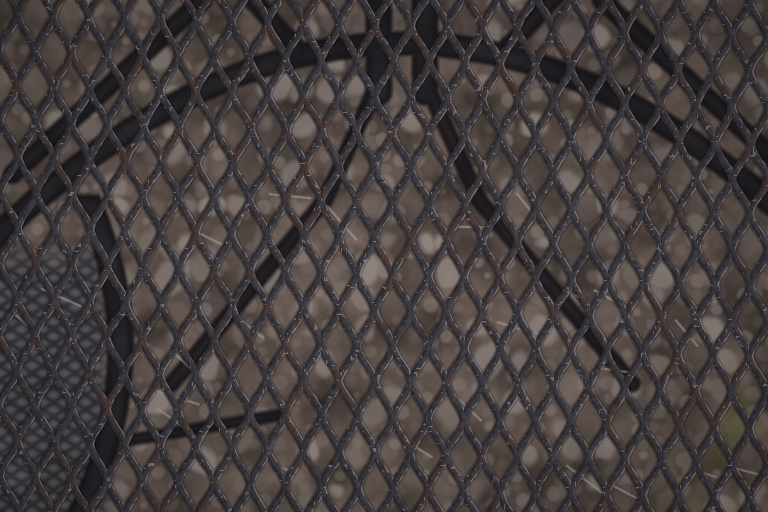
Reproduce this pattern procedurally as a Shadertoy shader.

```glsl
// Worn expanded-metal mesh over blurred gravel and dark curved table legs
#define ACROSS 21.5
#define DOWN 7.2
#define STRAND 0.0073
#define TILT 0.03
#define WOBBLE 0.005
#define METAL vec3(0.225, 0.215, 0.235)
#define RIM vec3(0.60, 0.56, 0.56)
#define RUST vec3(0.30, 0.21, 0.18)
#define EARTH vec3(0.32, 0.275, 0.255)
#define PEBBLE vec3(0.56, 0.52, 0.50)
#define IRON vec3(0.075, 0.07, 0.085)
#define MOSS vec3(0.27, 0.29, 0.12)

float hash(vec2 p) {
    vec3 q = fract(p.xyx * 0.1031);
    q += dot(q, q.yzx + 33.33);
    return fract((q.x + q.y) * q.z);
}

float noise(vec2 p) {
    vec2 i = floor(p), f = fract(p);
    f = f * f * (3.0 - 2.0 * f);
    return mix(mix(hash(i), hash(i + vec2(1, 0)), f.x),
               mix(hash(i + vec2(0, 1)), hash(i + vec2(1, 1)), f.x), f.y);
}

float fbm(vec2 p) {
    float sum = 0.0, gain = 0.5;
    for (int i = 0; i < 4; i++) {
        sum += gain * noise(p);
        p = p * 2.03 + 17.0;
        gain *= 0.5;
    }
    return sum;
}

float segment(vec2 p, vec2 a, vec2 b) {
    vec2 ab = b - a;
    return length(p - a - ab * clamp(dot(p - a, ab) / dot(ab, ab), 0.0, 1.0));
}

// Soft, out-of-focus stones scattered on a jittered grid
float pebbles(vec2 p) {
    vec2 cell = floor(p);
    float light = 0.0;
    for (int y = -1; y <= 1; y++)
    for (int x = -1; x <= 1; x++) {
        vec2 id = cell + vec2(x, y);
        vec2 center = id + 0.2 + 0.6 * vec2(hash(id), hash(id + 41.0));
        float radius = 0.2 + 0.35 * hash(id + 7.0);
        float bright = pow(hash(id + 23.0), 2.5);
        light = max(light, bright * smoothstep(radius + 0.15, radius - 0.15, length(p - center)));
    }
    return light;
}

vec3 ground(vec2 p) {
    vec3 col = EARTH * (0.55 + 0.95 * fbm(p * 14.0));
    float stones = max(pebbles(p * 17.0 + fbm(p * 9.0)), 0.6 * pebbles(p * 34.0 + 9.0));
    col = mix(col, PEBBLE, 0.85 * stones);
    float edge = smoothstep(0.4, 0.8, abs(p.x - 0.8)) * smoothstep(0.6, 0.1, p.y);
    return mix(col, MOSS, 0.8 * edge * smoothstep(0.5, 0.7, fbm(p * 9.0 + 4.0)));
}

// Arch, mirrored legs and braces, and the side post
float ironwork(vec2 p) {
    float dx = p.x - 0.785;
    vec2 m = vec2(abs(dx), p.y);
    float arch = abs(p.y - 0.915 + 0.6 * dx * dx) / sqrt(1.0 + 1.44 * dx * dx) - 0.024;
    float legs = min(segment(m, vec2(0.055, 0.82), vec2(0.15, 0.61)),
                     segment(m, vec2(0.15, 0.61), vec2(0.45, 0.25))) - 0.016;
    float braces = min(segment(m, vec2(0.39, 1.0), vec2(0.76, 0.66)),
                       segment(m, vec2(0.31, 1.02), vec2(0.2, 0.9))) - 0.019;
    float hub = segment(m, vec2(0.045, 1.05), vec2(0.045, 0.82)) - 0.026;
    float bend = p.y - 0.32;
    float post = max(abs(p.x - 0.235 + 0.75 * bend * bend) - 0.026, p.y - 0.62);
    float foot = segment(p, vec2(0.25, 0.14), vec2(0.55, 0.19)) - 0.012;
    return min(min(min(arch, legs), min(braces, hub)), min(post, foot));
}

// Pale stalks lying below the mesh
float straw(vec2 p, float px) {
    float cover = 0.0;
    for (int i = 0; i < 22; i++) {
        float k = float(i);
        vec2 a = vec2(1.5 * hash(vec2(k, 3.0)), 0.65 * hash(vec2(k, 8.0)));
        float angle = -0.9 + 0.9 * hash(vec2(k, 5.0));
        vec2 b = a + (0.03 + 0.06 * hash(vec2(k, 6.0))) * vec2(cos(angle), sin(angle));
        cover = max(cover, 1.0 - smoothstep(0.0008, 0.0018 + px, segment(p, a, b)));
    }
    return cover;
}

void mainImage(out vec4 fragColor, in vec2 fragCoord) {
    float px = 1.0 / iResolution.y;
    vec2 p = fragCoord * px;

    // Blurred scene below
    vec3 col = ground(p);
    float chair = smoothstep(0.23, 0.18, p.x) * smoothstep(0.56, 0.46, p.y);
    float weave = abs(sin(p.x * 75.0 + p.y * 110.0) * sin(p.x * 75.0 - p.y * 110.0));
    col = mix(col, mix(vec3(0.14, 0.15, 0.18), vec3(0.34, 0.34, 0.37), weave), 0.8 * chair);
    float iron = ironwork(p);
    vec3 ironColor = IRON + 0.09 * smoothstep(0.0, -0.02, iron) * fbm(p * 12.0);
    col = mix(col, ironColor, 0.95 * smoothstep(0.006, -0.006, iron));
    col = mix(col, RIM, 0.65 * straw(p, px));

    // Mesh: fold each diamond into a quarter holding one S-shaped strand
    vec2 period = vec2(iResolution.x * px / ACROSS, 1.0 / DOWN);
    vec2 w = p + vec2(0.0, TILT * p.x);
    w += WOBBLE * (vec2(noise(p * 7.0), noise(p * 7.0 + 31.0)) - 0.5);
    vec2 local = (fract(w / period) - 0.5) * period;
    vec2 q = abs(local);
    float phase = 6.28318 * q.y / period.y;
    float center = period.x * mix(0.25 + 0.25 * cos(phase), 0.5 - q.y / period.y, 0.4);
    float slope = period.x / period.y * mix(1.5708 * sin(phase), 1.0, 0.4);
    float across = (q.x - center) / sqrt(1.0 + slope * slope);
    float width = STRAND * (0.9 + 0.22 * noise(w * 45.0));
    float d = abs(across) - width;
    float side = across * sign(local.x) / width;

    // Painted metal with rust, chips and broken bright edges
    float grain = fbm(p * 150.0);
    vec3 metal = METAL * (0.72 + 0.6 * grain);
    metal = mix(metal, RUST, 0.6 * smoothstep(0.52, 0.72, fbm(p * 30.0 + 5.0)));
    metal *= 1.0 - 0.3 * smoothstep(0.2, -0.9, side);
    float chips = smoothstep(0.4, 0.7, noise(p * 110.0));
    float rim = smoothstep(0.55, 0.9, side) + 0.25 * smoothstep(0.7, 1.0, -side);
    metal = mix(metal, RIM, rim * (0.2 + 0.6 * chips));
    metal = mix(metal, RIM, 0.6 * smoothstep(0.83, 0.95, noise(p * 210.0)));
    col *= 1.0 - 0.3 * smoothstep(0.005, 0.0, d);
    col = mix(col, metal, smoothstep(px, -px, d));

    // Darker toward the corners
    vec2 v = fragCoord / iResolution.xy - 0.5;
    fragColor = vec4(col * (1.08 - 0.55 * dot(v, v)), 1.0);
}
```
